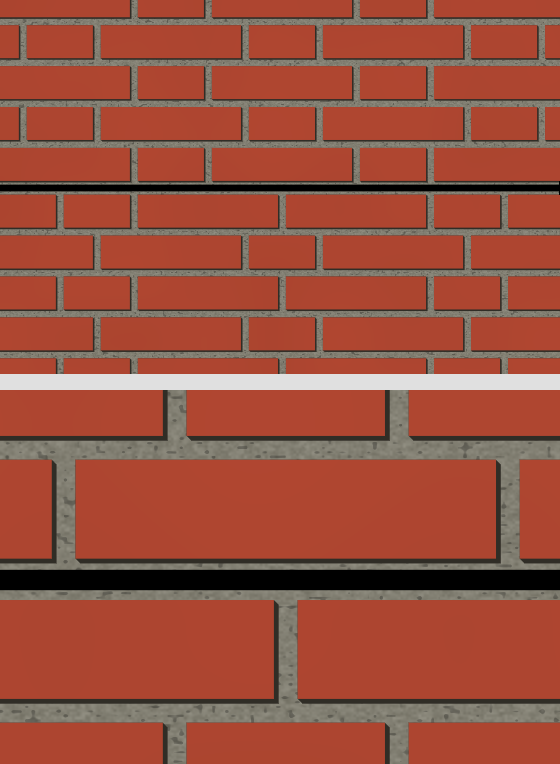
Top: the whole. Bottom: its middle third, enlarged.
Give the GLSL for this texture, as a WebGL 1 fragment shader.

```glsl
precision highp float;
// Red brick wall: two bonds of beveled bricks in speckled mortar, split by a black band.
uniform vec2 u_resolution;

float hash(vec2 p) {
  return fract(sin(dot(p, vec2(127.1, 311.7))) * 43758.5453);
}

float noise(vec2 p) {
  vec2 i = floor(p), f = fract(p);
  f = f * f * (3.0 - 2.0 * f);
  return mix(mix(hash(i), hash(i + vec2(1.0, 0.0)), f.x),
             mix(hash(i + vec2(0.0, 1.0)), hash(i + 1.0), f.x), f.y);
}

float box(vec2 p, vec2 halfSize) {
  vec2 d = abs(p) - halfSize;
  return max(d.x, d.y);
}

// Coverage of a shape from its signed distance
float fill(float d, float pixel) {
  return clamp(0.5 - d / pixel, 0.0, 1.0);
}

void main() {
  // One unit is the height of a course; y runs downward
  vec2 uv = gl_FragCoord.xy / u_resolution;
  vec2 p = vec2(uv.x, 1.0 - uv.y) * vec2(13.714, 9.143);
  float pixel = 9.143 / u_resolution.y;
  float bandY = 4.596;

  // Upper bond: short, long. Lower bond: short, long, long.
  float lower = step(bandY, p.y);
  float period = mix(6.0, 10.0, lower);
  float y = p.y - mix(0.519, 4.662, lower);
  float odd = mod(floor(y), 2.0);

  // Position along the course, in quarters of a long brick
  float quarter = 0.9066;
  float s = mod((p.x - 0.558) / quarter - lower - odd * period * 0.5, period);
  float isLong = step(2.0, s);
  float along = mix(s, mod(s - 2.0, 4.0), isLong);
  vec2 cell = vec2(mix(2.0, 4.0, isLong) * quarter, 1.0);
  vec2 q = vec2(along * quarter, fract(y)) - cell * 0.5;

  // Brick face and its mitred side to the lower right
  vec2 halfFace = cell * 0.5 - 0.097;
  float depth = 0.039;
  float face = box(q, halfFace);
  float side = max(box(q - depth * 0.5, halfFace + depth * 0.5),
                   (abs(q.x - q.y) - halfFace.x - halfFace.y) * 0.707);

  // Speckled mortar
  float grain = noise(p * vec2(24.0, 32.0)) * 0.6 + noise(p * 47.0 + 9.0) * 0.4;
  vec3 mortar = vec3(0.51, 0.50, 0.45) + (grain - 0.5) * 0.13;
  mortar *= 1.0 - 0.25 * smoothstep(0.74, 0.9, noise(p * vec2(19.0, 27.0) + 40.0));

  // Nearly even clay with a faint drift of tone
  vec3 clay = vec3(0.682, 0.272, 0.188) * (0.985 + 0.03 * noise(p * 0.6));

  vec3 color = mix(mortar, vec3(0.19, 0.175, 0.15), fill(side, pixel));
  color = mix(color, clay, fill(face, pixel));

  // Black band with a small stop at the right edge
  float band = abs(p.y - bandY) - 0.083;
  float stop = max(abs(p.y - bandY) - 0.17, 13.69 - p.x);
  color = mix(color, vec3(0.0), fill(min(band, stop), pixel));

  gl_FragColor = vec4(color, 1.0);
}
```
